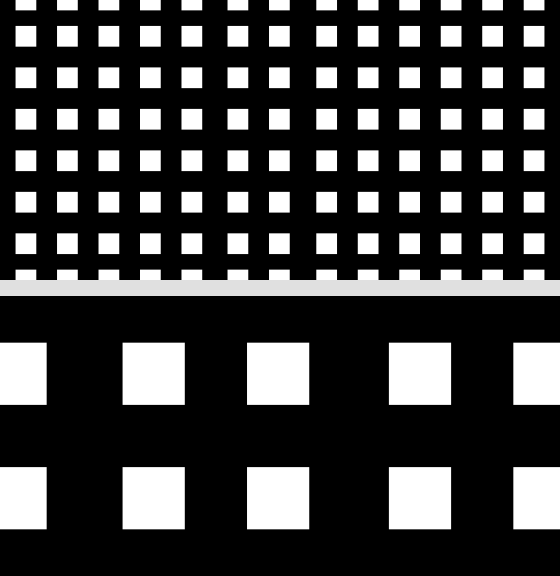
Top: the whole. Bottom: its middle third, enlarged.
This pattern is drawn by a WebGL 2 fragment shader. Its source:

```glsl
#version 300 es
precision highp float;
// White squares on black, one half pitch wide, in 13 columns and 8 rows.
// The grid is folded with fract; two column gaps are widened and the
// outermost rows are pulled in so that the canvas edges cut them in half.

uniform vec2 u_resolution;
out vec4 fragColor;

// Horizontal offset from the nearest column centre, in pitches.
float columnOffset(float x) {
    float extraGap = 0.11 * step(5.18, x) + 0.14 * step(7.305, x);
    return fract(x - extraGap - 0.125) - 0.5;
}

// Vertical offset from the nearest row centre, mirrored about mid-height.
float rowOffset(float y) {
    float fromMiddle = abs(y - 3.375);
    return fract(fromMiddle + 0.125 * step(2.94, fromMiddle)) - 0.5;
}

void main() {
    // The canvas is 6.75 pitches high.
    float pixel = 6.75 / u_resolution.y;
    vec2 grid = gl_FragCoord.xy * pixel;

    // Pixel coverage of the square along each axis.
    vec2 offset = vec2(columnOffset(grid.x), rowOffset(grid.y));
    vec2 coverage = clamp((0.25 - abs(offset)) / pixel + 0.5, 0.0, 1.0);

    vec3 black = vec3(0.0);
    vec3 white = vec3(1.0);
    fragColor = vec4(mix(black, white, coverage.x * coverage.y), 1.0);
}
```
